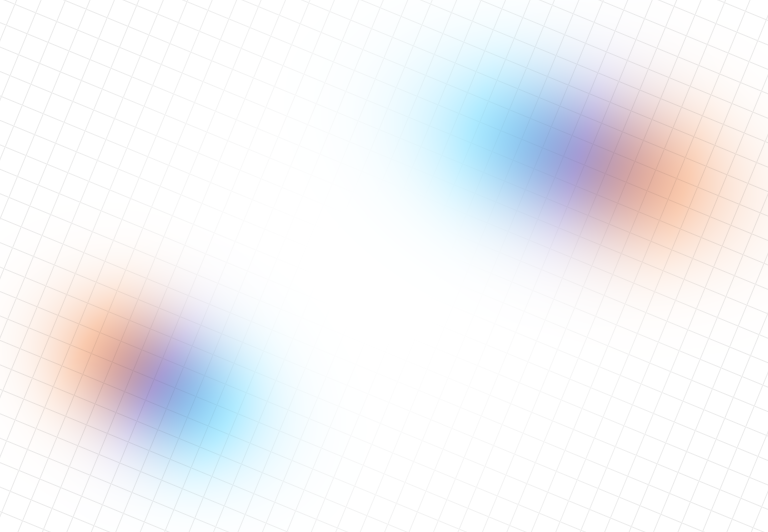
This background is drawn by a WebGL 1 fragment shader. Its source:

```glsl
precision highp float;

uniform vec2 u_resolution;

#define CYAN vec3(0.30, 0.82, 1.00)
#define VIOLET vec3(0.65, 0.61, 0.83)
#define ORANGE vec3(0.95, 0.54, 0.30)
#define RAMP_REACH 1.25
#define GRID_TILT -0.39
#define GRID_CELL 0.0425
#define LINE_WIDTH 0.0019
#define LINE_STRENGTH 0.075
#define CLEAR_RADIUS 0.08
#define FULL_RADIUS 0.75

// Coordinates of p along an axis turned by the given angle
vec2 toAxis(vec2 p, float angle) {
  float c = cos(angle), s = sin(angle);
  return vec2(c * p.x + s * p.y, c * p.y - s * p.x);
}

// Soft ellipse whose colour runs from cyan to orange along its axis
vec3 addGlow(vec3 base, vec2 p, vec2 center, vec2 spread, float angle) {
  vec2 q = toAxis(p - center, angle) / spread;
  float t = clamp(q.x / RAMP_REACH, -1.0, 1.0);
  vec3 tint = mix(VIOLET, t < 0.0 ? CYAN : ORANGE, abs(t));
  return mix(base, tint, exp(-0.5 * dot(q, q)));
}

// Coverage of thin tilted grid lines
float gridLines(vec2 p, float pixel) {
  vec2 q = toAxis(p, GRID_TILT) / GRID_CELL;
  vec2 d = abs(fract(q) - 0.5) * GRID_CELL;
  float nearest = min(d.x, d.y);
  return clamp(0.5 + (0.5 * LINE_WIDTH - nearest) / pixel, 0.0, 1.0);
}

void main() {
  // Centered coordinates, one unit per canvas height
  vec2 p = (gl_FragCoord.xy - 0.5 * u_resolution) / u_resolution.y;

  vec3 color = vec3(1.0);
  color = addGlow(color, p, vec2(0.366, 0.202), vec2(0.166, 0.102), -0.30);
  color = addGlow(color, p, vec2(-0.426, -0.217), vec2(0.122, 0.089), 2.62);

  // Grid fades out toward the middle
  float fade = smoothstep(CLEAR_RADIUS, FULL_RADIUS, length(p));
  color *= 1.0 - LINE_STRENGTH * fade * gridLines(p, 1.0 / u_resolution.y);

  gl_FragColor = vec4(color, 1.0);
}
```
